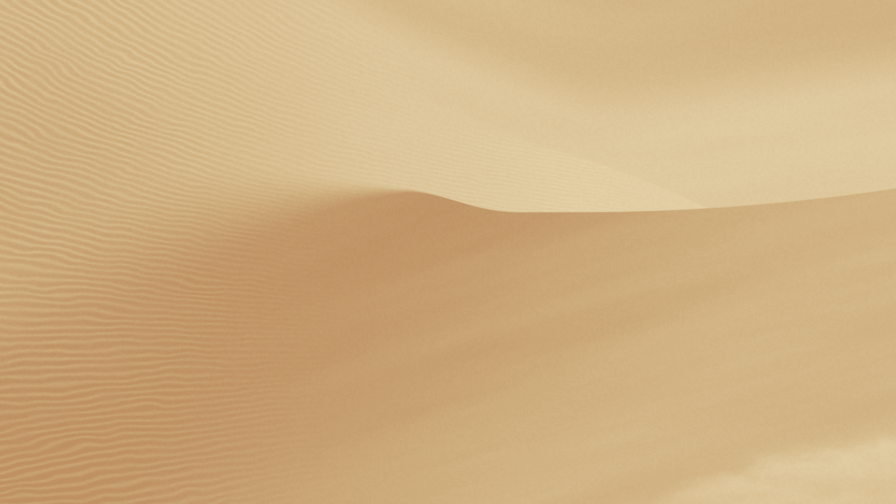
Reproduce this background procedurally as a Shadertoy shader.

```glsl
// Wind-rippled sand dunes with a sharp shaded ridge and pale slopes behind it.

float hash(vec2 p) {
    vec3 q = fract(vec3(p.xyx) * 0.1031);
    q += dot(q, q.yzx + 33.33);
    return fract((q.x + q.y) * q.z);
}

float noise(vec2 p) {
    vec2 cell = floor(p), f = fract(p);
    f = f * f * (3.0 - 2.0 * f);
    return mix(mix(hash(cell), hash(cell + vec2(1, 0)), f.x),
               mix(hash(cell + vec2(0, 1)), hash(cell + vec2(1, 1)), f.x), f.y);
}

float fbm(vec2 p) {
    float sum = 0.0, amp = 0.5;
    for (int i = 0; i < 4; i++) {
        sum += amp * noise(p);
        p = p * 2.03 + 17.1;
        amp *= 0.5;
    }
    return sum;
}

// Height of the shaded foreground ridge
float nearRidge(float x) {
    float hump = 0.622 - 0.35 * (x - 0.8) * (x - 0.8);
    float rise = max(x - 1.15, 0.0);
    return mix(hump, 0.579 + 0.12 * rise * rise, smoothstep(0.8, 1.03, x));
}

// Height of the pale crest that meets the ridge on the right
float paleCrest(float x) {
    float d = 1.412 - x;
    return 0.583 + 0.49 * d - 0.35 * d * d;
}

// Height of the soft valley on the distant slope
float valley(float x) {
    float d = x - 1.18;
    return 0.778 - 0.12 * d + 0.27 * sqrt(d * d + 0.004);
}

// Sand colour from shade (0) to sunlit (1)
vec3 sand(float tone) {
    vec3 shade = vec3(0.745, 0.565, 0.385), mid = vec3(0.82, 0.70, 0.51);
    vec3 sunlit = vec3(0.895, 0.82, 0.66);
    return tone < 0.5 ? mix(shade, mid, tone * 2.0) : mix(mid, sunlit, tone * 2.0 - 1.0);
}

// Wind ripples that fan from descending lines above to rising lines below
float ripples(vec2 p) {
    float warp = 0.035 * fbm(p * vec2(5.0, 9.0)) + 0.009 * noise(p * vec2(24.0, 40.0));
    float phase = p.y + p.x * mix(-0.18, 0.6, smoothstep(0.0, 1.0, p.y)) + warp;
    float wave = sin(phase * 370.0);
    return (wave + 0.3 * wave * wave - 0.15) * (0.6 + 0.6 * noise(p * 28.0));
}

// Distant slope: bright bowl, darker wind-streaked sand above the valley
float distantTone(vec2 p) {
    float h = p.y - valley(p.x);
    float streak = fbm(vec2(p.x * 2.0, h * 14.0)) - 0.47;
    float tone = mix(0.84, 0.57, smoothstep(-0.05, 0.08, h + 0.05 * streak));
    tone -= 0.08 * smoothstep(1.2, 1.75, p.x) * smoothstep(0.8, 1.0, p.y);
    tone += 0.13 * smoothstep(0.06, 0.2, h) * (1.0 - smoothstep(0.8, 1.3, p.x));
    return tone + 0.16 * streak;
}

// Pale slope running from the left edge to the crest
float slopeTone(vec2 p) {
    float tone = mix(0.40, 0.84, smoothstep(0.0, 0.95, p.x));
    tone += 0.16 * smoothstep(0.6, 1.0, p.y) * (1.0 - smoothstep(0.2, 0.9, p.x));
    tone += 0.10 * smoothstep(0.9, 1.2, p.x);
    return tone + 0.08 * (fbm(vec2(p.x * 2.0, (p.y + 0.4 * p.x) * 9.0)) - 0.47);
}

// Foreground face: dark below the ridge, paler along diagonal streaks
float faceTone(vec2 p) {
    float tone = 0.09 + 0.43 * smoothstep(0.05, 0.7, 0.6 * p.x - 0.7 * p.y);
    tone += 0.15 * (1.0 - smoothstep(0.0, 0.5, p.x)) * smoothstep(0.1, 0.5, p.y);
    float across = p.y - 0.42 * p.x + 0.06 * p.x * p.x;
    float streak = fbm(vec2(p.x * 1.6, across * 17.0)) - 0.47;
    tone += 0.26 * streak * smoothstep(0.3, 1.1, p.x);
    // Sunlit patch in the lower right corner
    float edge = 0.115 - 0.5 * (1.778 - p.x) * (1.778 - p.x);
    float mottle = fbm(p * vec2(9.0, 28.0)) - 0.47;
    float patchMask = smoothstep(-0.025, 0.025, edge - p.y + 0.06 * mottle);
    return mix(tone, 0.82 + 0.3 * mottle, patchMask * smoothstep(1.2, 1.5, p.x));
}

void mainImage(out vec4 fragColor, in vec2 fragCoord) {
    vec2 p = fragCoord / iResolution.y;
    float pixel = 1.0 / iResolution.y;

    // Pale slope over the distant one; its crest sharpens to the right
    float crestSoft = mix(0.12, pixel, smoothstep(0.7, 1.12, p.x));
    float onSlope = 1.0 - smoothstep(-crestSoft, crestSoft, p.y - paleCrest(p.x));
    float leftSide = 1.0 - smoothstep(-0.1, 0.1, p.y - valley(p.x) + 0.6 * (p.x - 0.75));
    onSlope = max(onSlope, leftSide * (1.0 - smoothstep(0.55, 1.0, p.x)));
    float tone = mix(distantTone(p), slopeTone(p), onSlope);

    // Foreground face; the ridge dissolves to the left
    float ridgeSoft = mix(0.13, pixel, smoothstep(0.3, 0.87, p.x));
    float onFace = 1.0 - smoothstep(-ridgeSoft, ridgeSoft, p.y - nearRidge(p.x));
    tone = mix(tone, faceTone(p), onFace);

    // Ripples fade toward the smooth faces; fine grain lies everywhere
    float faceRipple = 0.12 * (1.0 - smoothstep(0.15, 0.75, p.x));
    float slopeRipple = onSlope * mix(0.13, 0.035, smoothstep(0.1, 0.75, p.x))
                      * (1.0 - smoothstep(1.1, 1.35, p.x));
    tone += ripples(p) * mix(slopeRipple, faceRipple, onFace);
    tone += 0.07 * (noise(p * 280.0) - 0.5);

    fragColor = vec4(sand(clamp(tone, 0.0, 1.0)), 1.0);
}
```
